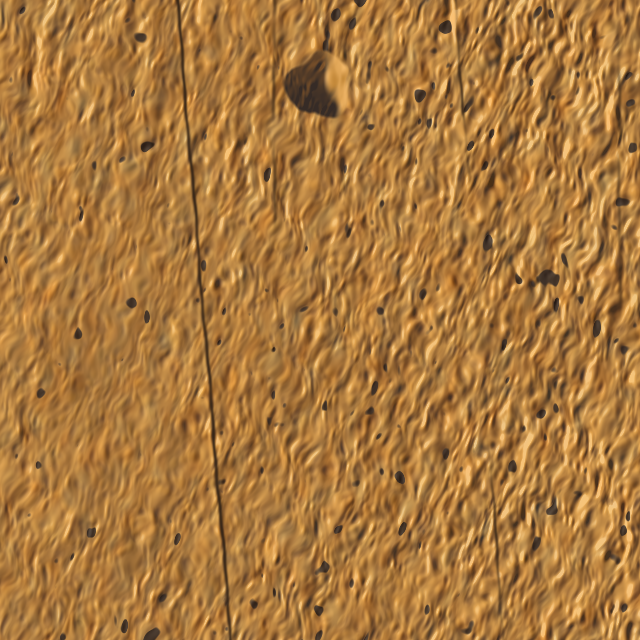
Write a WebGL 1 fragment shader that draws this texture.

```glsl
precision highp float;
// Weathered ochre surface: fine, slightly leaning bumps lit from the left,
// cut by long cracks, with clustered dark pits and one larger chipped hole.
// Relief is the analytic slope of layered cellular bumps, toned by a colour ramp.
uniform vec2 u_resolution;

const vec3 SHADOW = vec3(0.27, 0.19, 0.12);
const vec3 UMBER  = vec3(0.47, 0.31, 0.16);
const vec3 BROWN  = vec3(0.58, 0.40, 0.20);
const vec3 OCHRE  = vec3(0.67, 0.47, 0.24);
const vec3 GOLD   = vec3(0.76, 0.55, 0.28);
const vec3 SAND   = vec3(0.87, 0.64, 0.33);
const vec3 GLINT  = vec3(0.96, 0.77, 0.49);
const vec3 PIT    = vec3(0.21, 0.17, 0.15);

const float LEAN = 0.16;                   // sideways drift of the grain per height
const vec2 GRAIN = vec2(76.0, 40.0);       // bumps across and up the canvas
const vec2 LIGHT = vec2(0.95, -0.31);      // direction of rising, lit slopes
const float BASE_TONE = 0.688;
const float RELIEF = 0.155;
const float CREVICE = 0.07;                // extra darkening of low, shaded spots
const vec2 PIT_GRAIN = vec2(62.0, 44.0);
const float PIT_LEVEL = 0.98;              // higher means fewer pits
const vec2 HOLE_CENTRE = vec2(0.499, 0.866);
const float HOLE_RADIUS = 0.055;

vec3 hash3(vec2 cell) {
  vec3 q = fract(cell.xyx * vec3(0.1031, 0.1030, 0.0973));
  q += dot(q, q.yxz + 33.33);
  return fract((q.xxy + q.yzz) * q.zyx);
}

// Sum of smooth random bumps: x is the height, y the slope along the light
vec2 bumps(vec2 p) {
  vec2 cell = floor(p), sum = vec2(0.0);
  for (int j = -1; j <= 1; j++) {
    for (int i = -1; i <= 1; i++) {
      vec2 id = cell + vec2(float(i), float(j));
      vec3 h = hash3(id);
      vec2 d = p - id - h.xy;
      float k = max(0.0, 1.0 - dot(d, d));
      sum += (2.0 * h.z - 1.0) * k * k * vec2(k, -6.0 * dot(d, LIGHT));
    }
  }
  return sum;
}

vec3 climb(vec3 c, vec3 low, vec3 high, float tone) {
  return mix(c, high, clamp((tone - low.r) / (high.r - low.r), 0.0, 1.0));
}

vec3 ramp(float tone) {
  vec3 c = climb(SHADOW, SHADOW, UMBER, tone);
  c = climb(c, UMBER, BROWN, tone);
  c = climb(c, BROWN, OCHRE, tone);
  c = climb(c, OCHRE, GOLD, tone);
  c = climb(c, GOLD, SAND, tone);
  return climb(c, SAND, GLINT, tone);
}

// Dark line in x, lit rim beside it in y; topX is where it meets the upper edge
vec2 crack(vec2 p, float topX, float drift, float width) {
  float wobble = 0.0010 * sin(p.y * 23.0 + topX * 40.0) + 0.0006 * sin(p.y * 97.0);
  float d = (p.x - topX - drift * (1.0 - p.y) - wobble) / width;
  return vec2(exp(-d * d), exp(-(d + 2.2) * (d + 2.2) * 0.8));
}

void main() {
  vec2 uv = gl_FragCoord.xy / u_resolution;

  // Sheared grain space, bent by layered sines so the strokes vary in direction
  vec2 p = vec2(uv.x - LEAN * uv.y, uv.y) + 3.0;
  p.x += 0.004 * sin(uv.y * 31.0 + 5.0 * sin(uv.x * 13.0));
  p += 0.0022 * sin(uv.yx * vec2(83.0, 67.0) + 4.0 * sin(uv * 29.0));

  // Layered relief, calmer on the left
  vec2 mid = bumps(p * GRAIN);
  vec2 fine = bumps(p * GRAIN * 1.75 + 17.0);
  vec2 broad = bumps(p * GRAIN * vec2(0.55, 0.4) + 41.0);
  float patches = bumps(uv * 5.0 + 9.0).x;
  float clusters = bumps(uv * vec2(13.0, 9.0) + 27.0).x;
  float side = smoothstep(0.1, 0.85, uv.x);
  float rough = mix(0.76, 1.20, side) + 0.25 * patches + 0.2 * clusters;
  float slope = 0.66 * mid.y + 0.62 * fine.y + 0.30 * broad.y;
  float tone = BASE_TONE + RELIEF * rough * slope;
  tone -= CREVICE * rough * smoothstep(0.1, 0.8, -mid.x - 0.6 * fine.x);
  tone += 0.05 * broad.x + 0.03 * patches;

  // Upright streaks, strongest toward the top and the right
  float streak = bumps(vec2(uv.x * 52.0, uv.y * 3.5) + 63.0).y;
  tone += 0.055 * streak * max(smoothstep(0.45, 1.0, uv.y), 0.7 * smoothstep(0.75, 1.0, uv.x));

  // One long crack and three fainter, broken ones
  float broken = smoothstep(-0.35, 0.35, bumps(vec2(2.0 + uv.x, uv.y * 17.0)).x);
  float ends = smoothstep(0.68, 0.82, uv.y) + 1.0 - smoothstep(0.15, 0.35, uv.y);
  vec2 lines = crack(uv, 0.277, 0.084, 0.0027) * (0.85 + 0.15 * broken);
  lines += crack(uv, 0.711, 0.076, 0.0025) * ends * mix(0.25, 0.8, broken);
  lines += crack(uv, 0.428, 0.002, 0.0030) * 0.6 * broken * smoothstep(0.53, 0.70, uv.y);
  lines += crack(uv, 0.966, 0.006, 0.0030) * 0.5 * broken * smoothstep(0.4, 0.6, uv.y);
  tone += 0.09 * lines.y - 0.12 * lines.x;

  // Colour, with a faint drift between warm and cool grains
  vec3 color = ramp(tone);
  float tint = bumps(p * GRAIN * 0.8 + 151.0).x;
  color += tint * vec3(0.022, -0.012, -0.030) + fine.x * vec3(0.012, 0.0, -0.025);
  color = mix(color, SHADOW * 0.75, clamp(lines.x * 0.9, 0.0, 0.92));

  // Ragged pits gather in rough clusters, mostly on the right
  float pitHeight = bumps(p * PIT_GRAIN + 211.0).x - 0.35 * fine.x - 0.25 * mid.x;
  pitHeight += 0.28 * clusters + 0.20 * (side - 0.5);
  float pit = smoothstep(PIT_LEVEL - 0.18, PIT_LEVEL + 0.12, pitHeight);
  color = mix(color, PIT + 0.04 * fine.y, 0.88 * pit);

  // Chipped hole: shaded left wall, sunlit right wall
  vec2 h = (uv - HOLE_CENTRE) / HOLE_RADIUS;
  float angle = atan(h.y, h.x);
  float rim = 0.90 + 0.11 * cos(3.0 * angle + 2.9) + 0.05 * sin(5.0 * angle);
  rim += 0.05 * mid.x;
  float inside = 1.0 - smoothstep(-0.06, 0.06, length(h) - rim);
  float wall = smoothstep(0.15, 0.55, h.x + 0.15 * h.y + 0.2 * mid.x);
  vec3 depth = mix(PIT, UMBER, clamp(0.3 + 0.35 * fine.y + 0.4 * h.y, 0.0, 1.0));
  color = mix(color, mix(depth, SAND + 0.06 * mid.y, wall), inside);

  gl_FragColor = vec4(clamp(color, 0.0, 1.0), 1.0);
}
```
